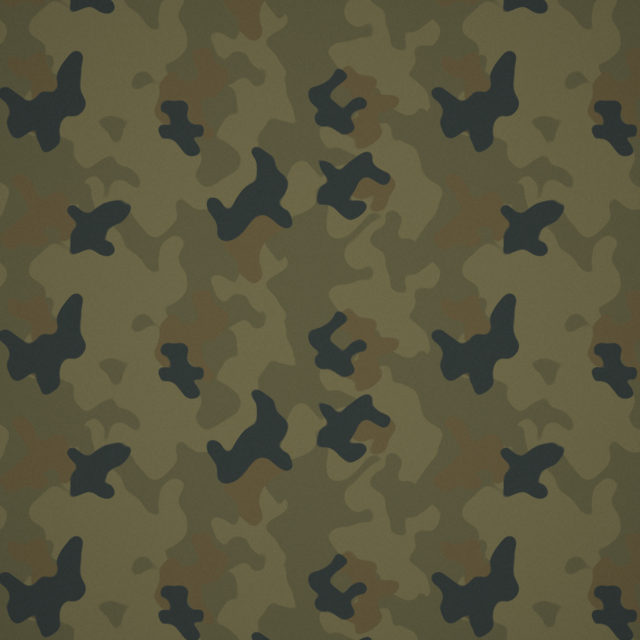
This pattern is drawn by a WebGL 1 fragment shader. Its source:

```glsl
precision highp float;
// Woodland camouflage cloth: olive, brown and near-black blots over green.
// Each layer scatters branched blots (a trunk with rounded fingers, smoothly
// joined) on a jittered grid that repeats with the printed tile.
uniform vec2 u_resolution;

const float TAU = 6.2831853;
const vec2 TILE = vec2(0.677, 0.379);

const vec3 GREEN = vec3(0.350, 0.340, 0.240);
const vec3 OLIVE = vec3(0.415, 0.395, 0.273);
const vec3 BROWN = vec3(0.372, 0.330, 0.222);
const vec3 BLACK = vec3(0.188, 0.217, 0.210);

float hash(vec2 p) {
  vec3 q = fract(p.xyx * vec3(0.1031, 0.1030, 0.0973));
  q += dot(q, q.yzx + 33.33);
  return fract((q.x + q.y) * q.z);
}

vec2 direction(float angle) {
  return vec2(cos(angle), sin(angle));
}

float smoothUnion(float a, float b, float k) {
  float h = max(k - abs(a - b), 0.0) / k;
  return min(a, b) - 0.25 * k * h * h;
}

float capsule(vec2 p, vec2 a, vec2 b, float radius) {
  vec2 ab = b - a;
  float t = clamp(dot(p - a, ab) / dot(ab, ab), 0.0, 1.0);
  return length(p - a - ab * t) - radius;
}

// A trunk with fingers growing from alternating sides.
float branchedBlot(vec2 p, vec2 seed, float lean, float reach, float radius) {
  float angle = lean + 2.2 * (hash(seed + 3.7) - 0.5);
  float side = hash(seed + 8.1) < 0.5 ? -1.0 : 1.0;
  vec2 axis = direction(angle) * reach;
  float d = capsule(p, -axis, axis, radius * 1.15);
  for (int i = 0; i < 3; i++) {
    float n = float(i);
    vec2 key = seed + 11.3 * (n + 1.0);
    vec2 root = axis * (0.85 * (n - 1.0) + 0.3 * (hash(key) - 0.5));
    float turn = side * mix(0.9, 1.9, hash(key + 1.9));
    float span = reach * mix(0.7, 1.3, hash(key + 4.3));
    float girth = radius * mix(0.75, 1.05, hash(key + 6.7));
    vec2 tip = root + direction(angle + turn) * span;
    d = smoothUnion(d, capsule(p, root, tip, girth), radius * 0.9);
    side = -side;
  }
  return d;
}

// Signed distance to a tile-periodic scatter of blots.
float blotLayer(vec2 p, vec2 cells, float salt, float lean, float reach, float radius) {
  vec2 size = TILE / cells;
  vec2 home = floor(p / size);
  float d = 1.0;
  for (int y = -1; y <= 1; y++) {
    for (int x = -1; x <= 1; x++) {
      vec2 cell = home + vec2(float(x), float(y));
      vec2 seed = floor(mod(cell + 0.5, cells)) + salt;
      vec2 jitter = vec2(hash(seed), hash(seed + 5.3)) - 0.5;
      vec2 center = (cell + 0.5 + 0.6 * jitter) * size;
      float scale = mix(0.65, 1.2, hash(seed + 9.9));
      float blot = branchedBlot(p - center, seed, lean, reach * scale, radius * scale);
      d = smoothUnion(d, blot, radius * 0.6);
    }
  }
  return d;
}

// Layered sines, periodic in the tile, that make outlines wavy.
vec2 wobble(vec2 p, float shift) {
  vec2 phase = TAU * p / TILE;
  vec2 slow = sin(phase.yx * vec2(4.0, 7.0) + phase * vec2(2.0, 1.0) + shift);
  vec2 fast = sin(phase.yx * vec2(9.0, 15.0) - phase * vec2(5.0, 2.0) + shift * 2.3);
  return 0.0055 * slow + 0.0018 * fast;
}

vec3 printInk(vec3 under, vec3 ink, float d) {
  return mix(ink, under, smoothstep(-0.0016, 0.0016, d));
}

void main() {
  vec2 p = gl_FragCoord.xy / min(u_resolution.x, u_resolution.y);
  vec2 fromCenter = gl_FragCoord.xy / u_resolution - 0.5;

  // Inks, from the ground up
  float olive = blotLayer(p + wobble(p, 0.4), vec2(4.0, 3.0), 17.0, 0.9, 0.060, 0.026);
  float green = blotLayer(p + wobble(p, 2.1), vec2(3.0, 2.0), 41.0, 0.3, 0.036, 0.0135);
  float brown = blotLayer(p + wobble(p, 3.6), vec2(3.0, 2.0), 73.0, 0.7, 0.042, 0.0145);
  float black = blotLayer(p + wobble(p, 5.2), vec2(3.0, 2.0), 29.0, 1.4, 0.040, 0.0145);
  vec3 color = printInk(GREEN, OLIVE, olive);
  color = printInk(color, GREEN, green);
  color = printInk(color, BROWN, brown);
  color = printInk(color, BLACK, black);

  // Cloth grain and soft falloff of light
  float grain = hash(floor(p * 420.0)) - 0.5;
  float light = 1.03 - 0.28 * dot(fromCenter, fromCenter);
  gl_FragColor = vec4(color * light + 0.012 * grain, 1.0);
}
```
